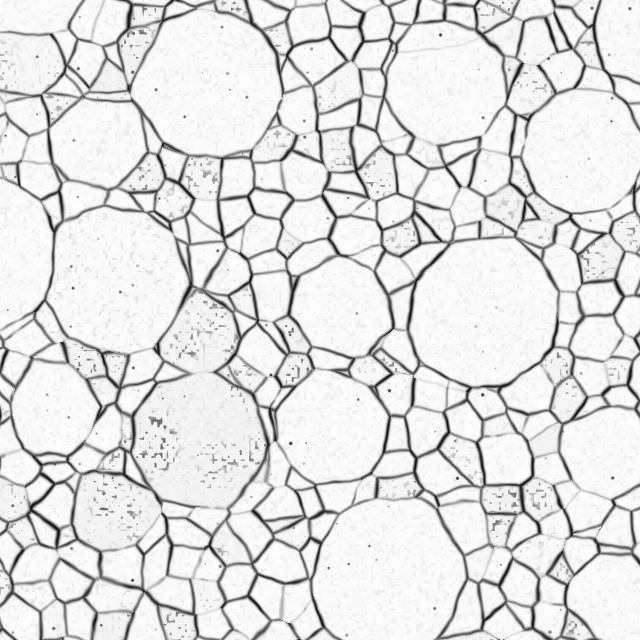
This texture is drawn by a WebGL 2 fragment shader. Its source:

```glsl
#version 300 es
precision highp float;
// Polished polycrystal: uneven white grains parted by dark, ragged, partly faded boundaries.

uniform vec2 u_resolution;
out vec4 fragColor;

const int LEVELS = 3;
const int REACH = 2;
// Per level: grid frequency, share of occupied cells, smallest and largest grain radius.
const vec4 GRAINS[LEVELS] = vec4[LEVELS](
    vec4(4.5, 0.55, 0.070, 0.125),
    vec4(8.0, 0.30, 0.035, 0.070),
    vec4(20.0, 0.95, 0.000, 0.030));

float hash(vec2 p) {
    vec3 q = fract(p.xyx * vec3(0.1031, 0.1030, 0.0973));
    q += dot(q, q.yzx + 33.33);
    return fract((q.x + q.y) * q.z);
}

vec2 hash2(vec2 p) {
    return vec2(hash(p + 17.3), hash(p.yx + 71.9));
}

float noise(vec2 p) {
    vec2 i = floor(p), f = fract(p);
    f = f * f * (3.0 - 2.0 * f);
    return mix(mix(hash(i), hash(i + vec2(1, 0)), f.x),
               mix(hash(i + vec2(0, 1)), hash(i + vec2(1, 1)), f.x), f.y);
}

vec2 noise2(vec2 p) {
    return vec2(noise(p), noise(p + 41.7)) - 0.5;
}

// Grain centre in xy, squared radius in z; empty cells get a weight that never wins.
vec3 grainSite(vec2 cell, int level) {
    vec4 g = GRAINS[level];
    vec2 key = cell + 37.0 * float(level + 1);
    vec2 centre = (cell + 0.08 + 0.84 * hash2(key)) / g.x;
    float radius = mix(g.z, g.w, hash(key + 5.5));
    return vec3(centre, hash(key + 9.1) < g.y ? radius * radius : -1.0);
}

float power(vec2 p, vec3 site) {
    vec2 d = p - site.xy;
    return dot(d, d) - site.z;
}

// The grain that owns point p in a weighted Voronoi diagram.
vec3 owningGrain(vec2 p) {
    vec3 best = vec3(0.0);
    float least = 1e3;
    for (int level = 0; level < LEVELS; level++) {
        vec2 base = floor(p * GRAINS[level].x);
        for (int j = -REACH; j <= REACH; j++)
        for (int i = -REACH; i <= REACH; i++) {
            vec3 site = grainSite(base + vec2(i, j), level);
            float f = power(p, site);
            if (f < least) { least = f; best = site; }
        }
    }
    return best;
}

// Ink of one boundary: steep ones are darker, some are faint, broken or dissolved.
float boundaryInk(vec2 p, float dist, vec2 normal, float pick, float pixel) {
    float strength = 0.32 + 0.38 * pick + 0.25 * abs(normal.x);
    float faint = 1.0 - smoothstep(0.10, 0.35, pick + 0.12 * abs(normal.x));
    float dashes = smoothstep(0.25, 0.65, noise(p * 75.0));
    float gaps = smoothstep(0.30, 0.60, noise(p * 16.0 + 8.0));
    strength *= mix(1.0, 0.25 + 0.75 * dashes * gaps, faint);
    strength *= 0.75 + 0.5 * noise(p * 55.0 + 3.0);
    float width = max(0.0014 + 0.0009 * strength, 0.6 * pixel);
    float x = dist / width;
    return min(strength, 0.92) * exp(-0.5 * x * x);
}

float boundaries(vec2 p, vec3 own, float pixel) {
    float ink = 0.0, ownPower = power(p, own);
    for (int level = 0; level < LEVELS; level++) {
        vec2 base = floor(p * GRAINS[level].x);
        for (int j = -REACH; j <= REACH; j++)
        for (int i = -REACH; i <= REACH; i++) {
            vec3 site = grainSite(base + vec2(i, j), level);
            float gap = distance(site.xy, own.xy);
            if (gap < 1e-5 || site.z < 0.0) continue;
            float dist = 0.5 * (power(p, site) - ownPower) / gap;
            if (dist > 0.012) continue;
            float pick = hash((site.xy + own.xy) * 91.7);
            ink = max(ink, boundaryInk(p, dist, (site.xy - own.xy) / gap, pick, pixel));
        }
    }
    return ink;
}

// Scattered round pits, one at most per cell.
float pits(vec2 p, float frequency, float share, float pixel) {
    vec2 cell = floor(p * frequency);
    vec2 centre = (cell + 0.2 + 0.6 * hash2(cell + 3.7)) / frequency;
    float radius = mix(0.0008, 0.0026, hash(cell + 6.2));
    float dot1 = 1.0 - smoothstep(radius - pixel, radius + pixel, distance(p, centre));
    return dot1 * step(hash(cell + 12.4), share) * (0.3 + 0.5 * hash(cell + 1.8));
}

void main() {
    float size = min(u_resolution.x, u_resolution.y);
    vec2 uv = gl_FragCoord.xy / size;
    float pixel = 1.0 / size;

    // Ragged, gently curved boundaries
    vec2 p = uv + 0.014 * noise2(uv * 9.0) + 0.007 * noise2(uv * 28.0) + 0.0022 * noise2(uv * 85.0);
    vec3 own = owningGrain(p);
    float ink = boundaries(p, own, pixel);

    // Etched texture, strong in a few grains only
    float etched = smoothstep(0.70, 1.0, hash(own.xy * 57.3));
    float patches = smoothstep(0.2, 0.7, noise(uv * 24.0));
    float specks = smoothstep(0.62, 0.95, noise(uv * 210.0)) * (0.05 + 0.50 * etched * patches);
    ink = max(ink, max(specks, pits(uv, 30.0, 0.16, pixel)));

    float paper = 0.995 - 0.025 * noise(uv * 130.0) - 0.03 * etched;
    fragColor = vec4(vec3(paper * (1.0 - ink)), 1.0);
}
```
